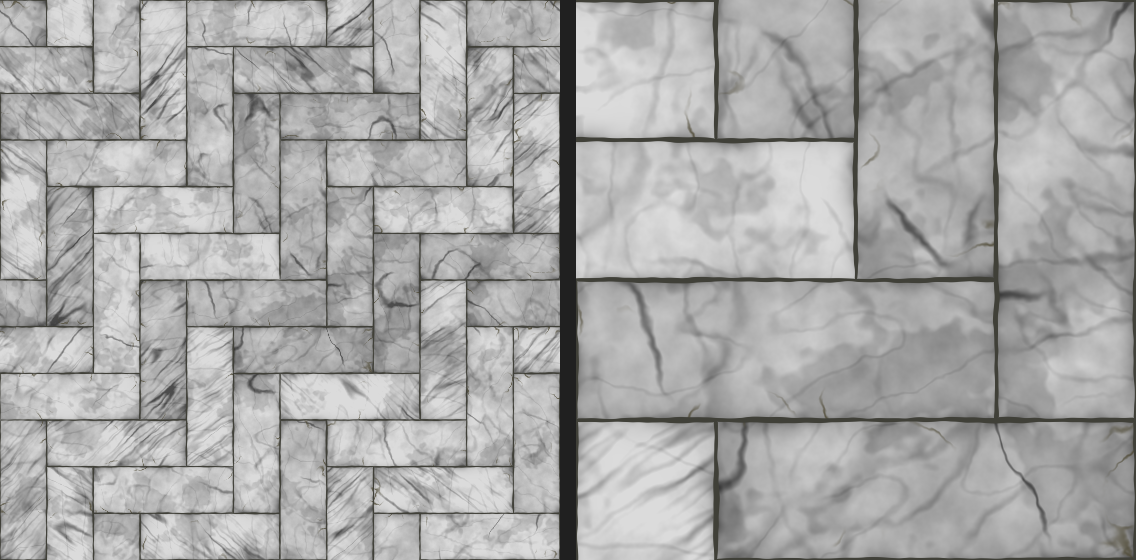
Left, the full canvas; right, a detail of the centre.
This texture is drawn by a WebGL 1 fragment shader. Its source:

```glsl
precision highp float;

uniform vec2 u_resolution;

#define CELLS 12.0
#define PLANK 3.0
#define JOINT_HALF_WIDTH 0.012
#define TONE_DARK 0.70
#define TONE_LIGHT 0.86
#define STREAKED_SHARE 0.48
#define STREAK_DEPTH 0.34
#define CRACK_DEPTH 0.30
#define GRIME_DEPTH 0.46
#define JOINT_COLOR vec3(0.25, 0.25, 0.22)
#define STAIN_COLOR vec3(0.31, 0.29, 0.21)

vec2 hash2(vec2 p) {
  vec3 a = fract(p.xyx * vec3(0.1031, 0.1030, 0.0973));
  a += dot(a, a.yzx + 33.33);
  return fract((a.xx + a.yz) * a.zy);
}

float cornerSlope(vec2 cell, vec2 offset) {
  float angle = 6.2832 * hash2(cell).x;
  return dot(vec2(cos(angle), sin(angle)), offset);
}

float gradientNoise(vec2 p) {
  vec2 i = floor(p), f = fract(p);
  vec2 u = f * f * f * (f * (f * 6.0 - 15.0) + 10.0);
  vec2 e = vec2(1.0, 0.0);
  float low = mix(cornerSlope(i, f), cornerSlope(i + e, f - e), u.x);
  float high = mix(cornerSlope(i + e.yx, f - e.yx), cornerSlope(i + 1.0, f - 1.0), u.x);
  return mix(low, high, u.y);
}

float fbm(vec2 p) {
  float sum = 0.0, amplitude = 0.6;
  for (int i = 0; i < 4; i++) {
    sum += amplitude * gradientNoise(p);
    p = mat2(1.6, 1.2, -1.2, 1.6) * p + 11.7;
    amplitude *= 0.5;
  }
  return sum;
}

vec2 warp(vec2 p) {
  return vec2(fbm(p), fbm(p + 19.3));
}

vec2 rotate(vec2 p, float angle) {
  float c = cos(angle), s = sin(angle);
  return mat2(c, -s, s, c) * p;
}

// Thin line along the zero crossings of the noise
float vein(vec2 p, float width) {
  return 1.0 - smoothstep(0.0, width, abs(gradientNoise(p)));
}

// Nearly straight parallel veins, bundled in clusters
float streaks(vec2 q, float angle) {
  vec2 r = rotate(q, angle) + 0.09 * warp(q * 2.0);
  float cluster = smoothstep(-0.15, 0.28, fbm(r * vec2(0.4, 1.2) + 3.0));
  float bold = vein(r * vec2(0.32, 2.0), 0.075) * smoothstep(-0.05, 0.35, gradientNoise(r * vec2(0.9, 1.3) + 8.0));
  float medium = vein(r * vec2(0.40, 3.6) + 5.0, 0.12) * cluster;
  float fine = vein(r * vec2(0.75, 7.0) + 9.0, 0.20) * (0.2 + 0.8 * cluster);
  float stray = vein(rotate(r, 0.7) * vec2(0.7, 2.2) + 17.0, 0.06);
  return bold + 0.6 * medium + 0.42 * fine + 0.2 * stray;
}

// Jagged cracks over a faint network of two crossing directions
float cracks(vec2 q, float angle) {
  vec2 r = rotate(q, angle) + 0.17 * warp(q * 2.1);
  vec2 across = rotate(r, 1.2);
  float bold = vein(r * vec2(0.45, 0.9), 0.032) * smoothstep(0.0, 0.3, gradientNoise(q * 0.9 + 4.0));
  float network = vein(across * vec2(0.6, 1.5) + 7.0, 0.075) * smoothstep(-0.2, 0.3, gradientNoise(q + 13.0));
  network += vein(r * vec2(0.7, 1.8) + 27.0, 0.075) * smoothstep(-0.2, 0.3, gradientNoise(q + 33.0));
  float hair = vein(across * vec2(1.0, 2.6) + 15.0, 0.06);
  return bold + 0.36 * network + 0.18 * hair;
}

void main() {
  vec2 uv = gl_FragCoord.xy / u_resolution;
  vec2 p = vec2(uv.x, 1.0 - uv.y) * CELLS;
  float pixel = CELLS / min(u_resolution.x, u_resolution.y);

  // Herringbone: each diagonal step alternates lying and standing planks
  vec2 cell = floor(p);
  float stepIndex = mod(cell.x - cell.y - PLANK - 1.0 + 0.5, 2.0 * PLANK) - 0.5;
  bool lying = stepIndex < PLANK - 0.5;
  vec2 start = cell - (lying ? vec2(stepIndex, 0.0) : vec2(0.0, 2.0 * PLANK - 1.0 - stepIndex));
  vec2 size = lying ? vec2(PLANK, 1.0) : vec2(1.0, PLANK);
  vec2 local = p - start;

  // Random traits of the plank, wrapped so the canvas tiles
  vec2 id = mod(floor(start + 0.5), CELLS) + (lying ? 3.0 : 29.0);
  vec2 look = hash2(id), style = hash2(id + 61.0);
  vec2 q = local + 40.0 * hash2(id + 97.0);

  // Marble body
  float tone = mix(TONE_DARK, TONE_LIGHT, look.x);
  tone += 0.20 * fbm(q * 1.2) + 0.10 * fbm(q * 5.0);
  tone -= 0.10 * smoothstep(0.05, 0.16, fbm(q * 0.9 + 23.0) + 0.15 * gradientNoise(q * 9.0));
  if (style.x < STREAKED_SHARE) {
    float side = look.y < 0.5 ? -1.0 : 1.0;
    tone += 0.03 - STREAK_DEPTH * streaks(q, side * mix(0.5, 0.9, style.y));
  } else {
    tone -= CRACK_DEPTH * cracks(q, 6.2832 * look.y);
  }
  vec3 color = vec3(clamp(tone, 0.30, 0.86));

  // Grime gathering along edges and in corners
  vec2 edges = min(local, size - local);
  float edge = min(edges.x, edges.y);
  float patches = smoothstep(-0.15, 0.35, fbm(q * 1.7 + 31.0));
  float grime = exp(-edge * 18.0) * (0.25 + 0.7 * patches);
  grime += exp(-length(edges) * 6.0) * (0.25 + 0.9 * patches) * style.y;
  color *= 1.0 - GRIME_DEPTH * min(grime, 1.3);

  // Small stained chips branching from the joints
  float chip = vein(q * 2.6 + 0.3 * warp(q * 4.0), 0.055) * (1.0 - smoothstep(0.03, 0.26, edge));
  chip *= smoothstep(0.15, 0.34, gradientNoise(q * 1.6 + 47.0));
  color = mix(color, STAIN_COLOR, 0.8 * chip);

  // Joint with a slightly worn outline
  float width = JOINT_HALF_WIDTH + 0.010 * gradientNoise(q * 7.0) + 0.010 * patches;
  float joint = 1.0 - smoothstep(width - 0.6 * pixel, width + 0.6 * pixel, edge);
  gl_FragColor = vec4(mix(color, JOINT_COLOR, joint), 1.0);
}
```
